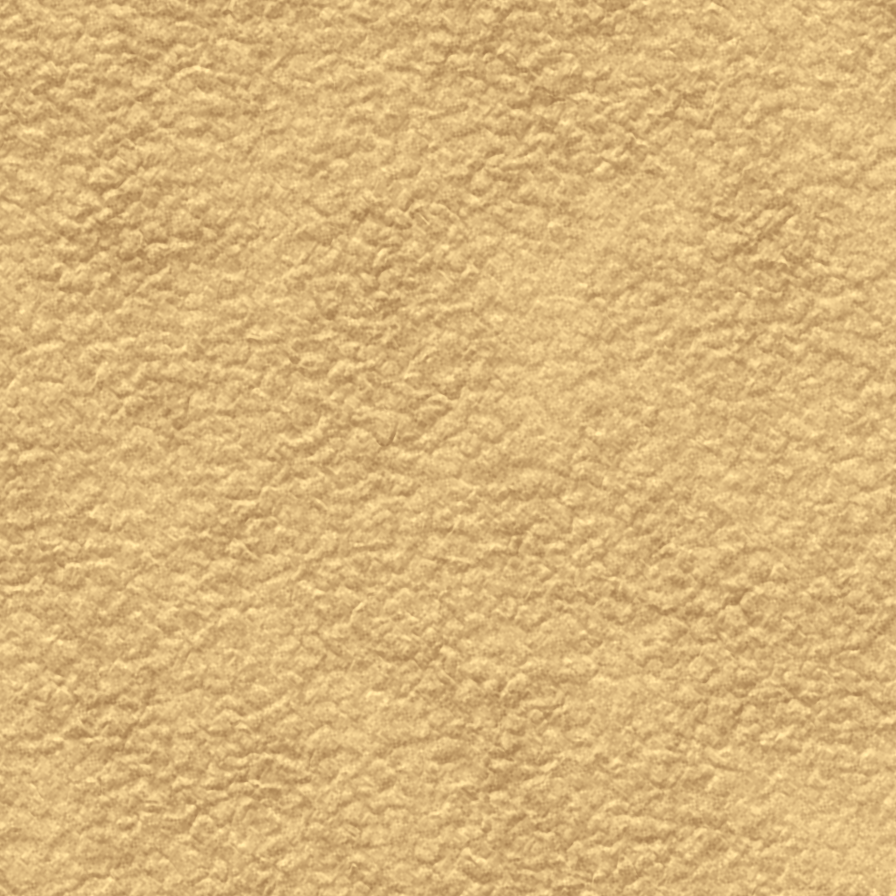
Reproduce this texture procedurally as a Shadertoy shader.

```glsl
#define LUMP_SCALE 52.0
#define WARP_SCALE 60.0
#define WARP_AMOUNT 0.008
#define PATCH_SCALE 7.0
#define GRAIN_SCALE 340.0
#define RELIEF 4.8
#define CREVICE 0.5
#define PATCHES 2.3
#define GRAIN 2.2
#define LIGHT_STEP vec2(-0.0008, 0.0036)
#define SAND vec3(0.862, 0.722, 0.493)
#define SAND_CONTRAST vec3(0.061, 0.066, 0.054)

vec3 hash3(vec2 cell) {
    vec3 q = fract(cell.xyx * vec3(0.1031, 0.1030, 0.0973));
    q += dot(q, q.yxz + 33.33);
    return fract((q.xxy + q.yzz) * q.zyx);
}

// Smoothly interpolated noise, two independent channels
vec2 noise2(vec2 p) {
    vec2 cell = floor(p), f = fract(p);
    f = f * f * (3.0 - 2.0 * f);
    vec2 low = mix(hash3(cell).xy, hash3(cell + vec2(1, 0)).xy, f.x);
    vec2 high = mix(hash3(cell + vec2(0, 1)).xy, hash3(cell + vec2(1, 1)).xy, f.x);
    return mix(low, high, f.y);
}

// Cellular noise: soft lumps that melt together into flat plateaus
float lumps(vec2 p) {
    vec2 cell = floor(p);
    float gap = 1.0;
    for (int y = -1; y <= 1; y++)
    for (int x = -1; x <= 1; x++) {
        vec2 neighbour = cell + vec2(x, y);
        vec3 seed = hash3(neighbour);
        float d = length(neighbour + seed.xy - p);
        gap *= 1.0 - (0.2 + 0.75 * seed.z) * (1.0 - smoothstep(0.2, 0.8, d));
    }
    return 1.0 - gap;
}

// Crusted surface: clustered lumps with ragged outlines
float surfaceHeight(vec2 p) {
    p += WARP_AMOUNT * (noise2(p * WARP_SCALE) - 0.5);
    p += 0.5 * WARP_AMOUNT * (noise2(p * WARP_SCALE * 2.1 + 17.0) - 0.5);
    return lumps(p * LUMP_SCALE) + 0.5 * lumps(p * LUMP_SCALE * 1.9 + 31.0);
}

// Broad light and dark areas
float patchTone(vec2 p) {
    p *= PATCH_SCALE;
    return 0.4 * noise2(p + 3.0).x + 0.3 * noise2(p * 2.1 + 11.0).x
         + 0.3 * noise2(p * 4.3 + 23.0).x - 0.5;
}

void mainImage(out vec4 fragColor, in vec2 fragCoord) {
    vec2 uv = fragCoord / iResolution.y;

    // Relief lit from above, rougher in the dark areas
    float height = surfaceHeight(uv);
    float slope = height - surfaceHeight(uv + LIGHT_STEP);
    float area = patchTone(uv);
    float roughness = clamp(1.0 - 2.0 * area, 0.5, 1.5);

    // Shadows saturate sooner than highlights
    float shade = RELIEF * roughness * slope;
    float limit = shade > 0.0 ? 2.6 : 1.7;
    shade = limit * tanh(shade / limit);

    // Fine sand grain, turned off the axes
    vec2 turned = mat2(0.8, 0.6, -0.6, 0.8) * uv + 2.0;
    float grain = noise2(turned * GRAIN_SCALE).x - 0.5;

    float tone = shade + CREVICE * (height - 0.9) + PATCHES * area + GRAIN * grain;
    fragColor = vec4(clamp(SAND + SAND_CONTRAST * tone, 0.0, 1.0), 1.0);
}
```
